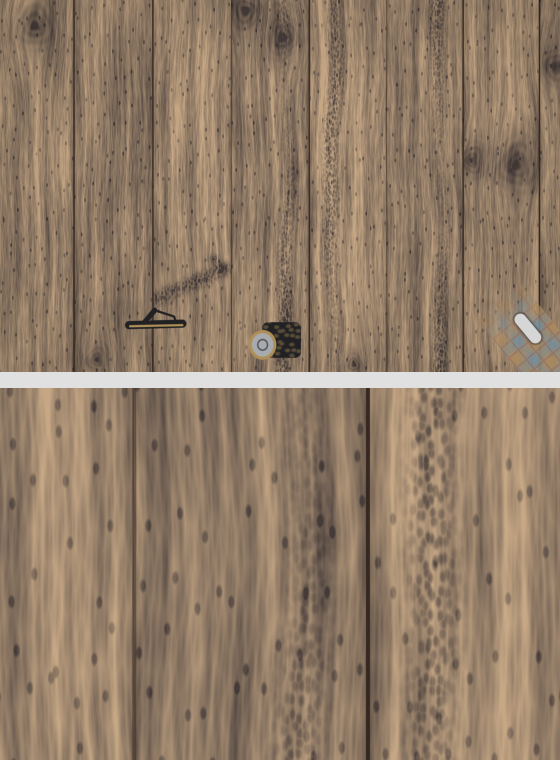
Top, the full canvas; bottom, a detail of the centre.
Reproduce this texture procedurally as a Shadertoy shader.

```glsl
const float PI = 3.14159;
const float PLANK_WIDTH = 0.2085;
const float FIRST_SEAM = 0.199;
const vec3 WOOD_DARK = vec3(0.35, 0.30, 0.27);
const vec3 WOOD_LIGHT = vec3(0.71, 0.60, 0.48);
const vec3 SEAM_COLOR = vec3(0.19, 0.14, 0.12);
const vec3 BLACK = vec3(0.13, 0.13, 0.14);
const vec3 GOLD = vec3(0.68, 0.56, 0.34);
const vec3 SILVER = vec3(0.66, 0.67, 0.68);

// Knots: centre and radius
const vec3 KNOTS[10] = vec3[](
    vec3(0.094, 0.930, 0.046), vec3(0.260, 0.033, 0.029), vec3(0.607, 0.283, 0.013),
    vec3(0.574, 0.303, 0.010), vec3(0.660, 0.970, 0.035), vec3(0.760, 0.900, 0.037),
    vec3(0.951, 0.020, 0.024), vec3(1.390, 0.555, 0.050), vec3(1.268, 0.570, 0.033),
    vec3(1.495, 0.820, 0.036));

vec2 hash2(vec2 p) {
    return fract(sin(vec2(dot(p, vec2(127.1, 311.7)), dot(p, vec2(269.5, 183.3)))) * 4375.85);
}

// Distance to the nearest scattered point
float cellular(vec2 p) {
    vec2 cell = floor(p), f = fract(p);
    float nearest = 4.0;
    for (int y = -1; y <= 1; y++)
        for (int x = -1; x <= 1; x++) {
            vec2 o = vec2(x, y);
            vec2 d = o + hash2(cell + o) - f;
            nearest = min(nearest, dot(d, d));
        }
    return sqrt(nearest);
}

float segment(vec2 p, vec2 a, vec2 b) {
    vec2 ab = b - a;
    return length(p - a - ab * clamp(dot(p - a, ab) / dot(ab, ab), 0.0, 1.0));
}

float roundBox(vec2 p, vec2 halfSize, float r) {
    vec2 q = abs(p) - halfSize + r;
    return length(max(q, 0.0)) + min(max(q.x, q.y), 0.0) - r;
}

float cover(float dist, float aa) { return smoothstep(aa, -aa, dist); }

float plankCoord(float x) {
    return (x - 0.007 * sin(PI * (x - 0.2) / 1.25) - FIRST_SEAM) / PLANK_WIDTH;
}

float knotShade(vec2 d, float seed) {
    float l = length(d * vec2(1.0, 0.85)) * (1.0 + 0.12 * sin(3.0 * atan(d.y, d.x) + seed));
    float rings = 0.5 + 0.5 * sin(l * 15.0 + seed);
    return exp(-l * l * 0.8) * (0.48 + 0.22 * rings) + 0.35 * smoothstep(0.4, 0.1, l);
}

// Brightness of the bare wood: 0 dark, 1 light
float woodTone(vec2 p, float plank) {
    float shade = 0.0, bend = 0.0;
    for (int i = 0; i < 10; i++) {
        vec3 k = KNOTS[i];
        if (floor(plankCoord(k.x)) != plank) continue;
        vec2 d = (p - k.xy) / k.z;
        shade += knotShade(d, float(i));
        bend -= 0.7 * d.x * k.z * exp(-dot(d, d * vec2(0.4, 0.12)));
    }
    float seed = plank * 3.7;
    float wave = 0.004 * sin(p.y * 7.0 + seed) + 0.002 * sin(p.y * 17.0 + seed * 2.0);
    float g = p.x + bend + wave;
    float tone = 0.72 - 0.06 * cos(PI * plank) - shade;

    // Broad bands, fibres and fine grain
    tone += 0.09 * sin(g * 75.0 + seed + sin(p.y * 3.0 + seed)) + 0.06 * sin(g * 171.0 + seed);
    tone += 0.50 * (cellular(vec2(g * 42.0 + seed, p.y * 1.6)) - 0.47);
    tone += 0.50 * (cellular(vec2(g * 120.0, p.y * 5.0 + seed)) - 0.47);
    tone += 0.35 * (cellular(vec2(g * 230.0, p.y * 24.0)) - 0.47);
    tone += 0.35 * (cellular(p * vec2(9.0, 3.0) + seed) - 0.47);

    // Rough speckled streaks beside pale sapwood on the middle planks
    float scarred = step(1.5, plank) * step(plank, 4.5);
    float across = fract(plankCoord(p.x + wave * 2.0)) - 0.5 - 0.2 * cos(PI * plank);
    float speckle = smoothstep(0.65, 0.15, cellular(p * vec2(150.0, 85.0)));
    float streak = exp(-pow(across / 0.09, 2.0)) * (0.6 + 0.4 * sin(p.y * 5.0 + seed));
    float sapwood = exp(-pow((abs(across) - 0.16) / 0.035, 2.0));
    tone += scarred * (0.24 * sapwood - 0.65 * streak * speckle);

    // Charred smear and scattered pores
    float smear = segment(p, vec2(0.42, 0.195), vec2(0.60, 0.275));
    tone -= 0.8 * step(abs(plank - 1.0), 0.5) * smoothstep(0.035, 0.0, smear) * (0.4 + 0.6 * speckle);
    tone -= 0.5 * smoothstep(0.13, 0.05, cellular(p * vec2(34.0, 17.0)));
    return tone;
}

vec3 addSandal(vec3 c, vec2 p, float aa) {
    float sole = segment(p, vec2(0.347, 0.126), vec2(0.49, 0.130)) - 0.011;
    float edge = segment(p, vec2(0.350, 0.123), vec2(0.49, 0.126)) - 0.003;
    float strap = min(segment(p, vec2(0.388, 0.133), vec2(0.416, 0.166)) - 0.007,
                  min(segment(p, vec2(0.416, 0.166), vec2(0.468, 0.149)),
                      segment(p, vec2(0.468, 0.149), vec2(0.472, 0.136))) - 0.003);
    c = mix(c, BLACK, cover(min(sole, strap), aa));
    return mix(c, GOLD, cover(edge, aa));
}

vec3 addCan(vec3 c, vec2 p, float aa) {
    float body = roundBox(p - vec2(0.757, 0.086), vec2(0.052, 0.048), 0.016);
    float lid = length((p - vec2(0.706, 0.073)) * vec2(1.0, 0.92));
    float crease = smoothstep(0.5, 0.1, cellular(p * vec2(45.0, 60.0)));
    c = mix(c, mix(BLACK, GOLD, 0.4 * crease), cover(body, aa));
    c = mix(c, GOLD, cover(lid - 0.037, aa));
    c = mix(c, SILVER, cover(lid - 0.029, aa));
    return mix(c, BLACK * 2.5, cover(abs(lid - 0.013) - 0.002, aa));
}

vec3 addCloth(vec3 c, vec2 p, float aa) {
    vec2 q = mat2(0.64, 0.77, -0.77, 0.64) * (p - vec2(1.28, 0.14));
    vec2 bands = 0.5 + 0.5 * sin(q * 95.0);
    vec2 lines = smoothstep(0.85, 0.98, sin(q * 190.0 + 1.0));
    vec3 plaid = mix(vec3(0.46, 0.56, 0.62), vec3(0.68, 0.54, 0.36), 0.5 * (bands.x + bands.y));
    plaid = mix(plaid, vec3(0.62, 0.34, 0.26), 0.4 * max(lines.x, lines.y));
    float opacity = mix(0.3, 0.9, smoothstep(0.02, 0.13, q.x));
    c = mix(c, plaid, opacity * cover(roundBox(q - vec2(0.15, 0.078), vec2(0.15, 0.078), 0.004), aa));
    float tag = segment(p, vec2(1.399, 0.141), vec2(1.439, 0.093)) - 0.016;
    c = mix(c, BLACK, 0.5 * smoothstep(0.008, 0.0, tag));
    return mix(c, vec3(0.84), cover(tag, aa));
}

void mainImage(out vec4 fragColor, in vec2 fragCoord) {
    vec2 p = fragCoord / iResolution.y;
    float aa = 0.8 / iResolution.y;
    float coord = plankCoord(p.x);
    float tone = clamp(woodTone(p, floor(coord)), -0.25, 1.15);
    vec3 color = mix(WOOD_DARK, WOOD_LIGHT, tone);

    // Seams, with two fainter joints
    float seam = round(coord);
    float gap = abs(coord - seam) * PLANK_WIDTH;
    float strength = (seam == 2.0 || seam == 4.0) ? 0.5 : 0.95;
    color *= 1.0 - 0.25 * strength * exp(-gap / 0.005);
    color = mix(color, SEAM_COLOR, strength * cover(gap - 0.0018, aa));

    // Soft darkening towards the border
    vec2 uv = fragCoord / iResolution.xy - 0.5;
    color *= 1.03 - 0.28 * dot(uv, uv);

    color = addSandal(color, p, aa);
    color = addCan(color, p, aa);
    color = addCloth(color, p, aa);
    fragColor = vec4(color, 1.0);
}
```
